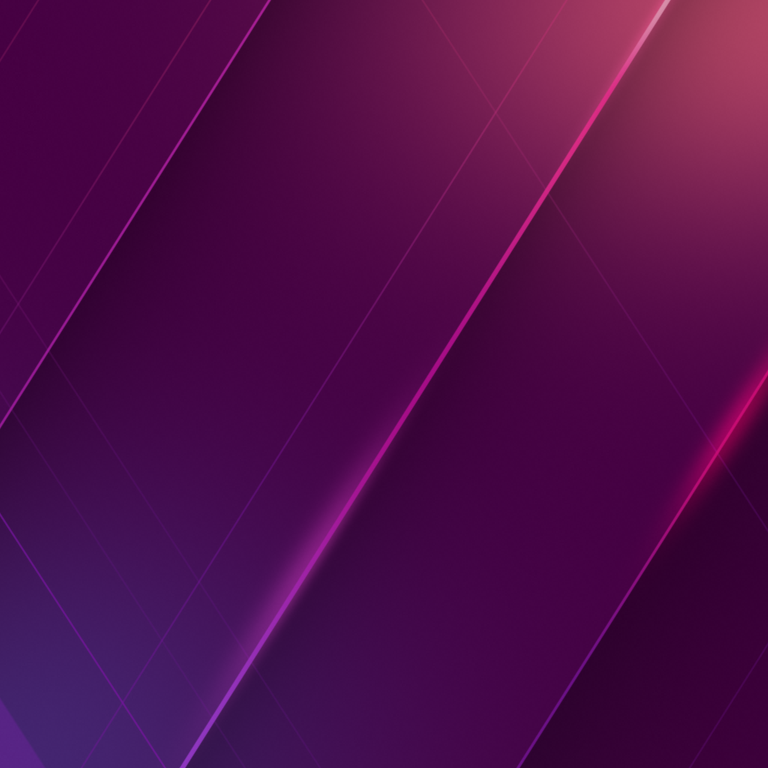
A Shadertoy shader for this background:

```glsl
// Dark plum panels cut by glowing diagonal lines, warm at upper right and violet at lower left.
#define RISE_SLOPE 0.632
#define FALL_SLOPE 0.651
#define PLUM vec3(0.27, 0.0, 0.26)
#define WARM_LIGHT vec3(0.46, 0.28, 0.15)
#define VIOLET_LIGHT vec3(0.0, 0.15, 0.19)
#define LEFT_EDGE -0.281
#define MAIN_EDGE 0.2375
#define RIGHT_EDGE 0.6745
#define THIN_WIDTH 0.0010
#define MAIN_WIDTH 0.0031
#define GRAIN 0.006

// Offset along x and opacity of each faint line
const vec2 RISING[4] = vec2[4](vec2(-0.582, 0.22), vec2(-0.358, 0.28),
                               vec2(0.106, 0.42), vec2(0.898, 0.24));
const vec2 FALLING[4] = vec2[4](vec2(0.215, 0.75), vec2(0.319, 0.18),
                                vec2(0.417, 0.18), vec2(1.201, 0.22));

float hash(vec2 p) {
    return fract(sin(dot(p, vec2(12.9898, 78.233))) * 43758.5453);
}

// Anti-aliased coverage of a line with the given half width
float stroke(float dist, float halfWidth) {
    float pixel = 1.0 / iResolution.y;
    return 1.0 - smoothstep(max(halfWidth - pixel, 0.0), halfWidth + pixel, abs(dist));
}

float bell(float x, float width) {
    return exp(-x * x / (width * width));
}

// Darkening cast to the right of a panel edge
float shadow(float dist, float depth, float reach) {
    float pixel = 1.0 / iResolution.y;
    return 1.0 - depth * smoothstep(-pixel, pixel, dist) * exp(-max(dist, 0.0) / reach);
}

// Corner lights over the plum base
vec3 backdrop(vec2 uv) {
    vec2 toWarm = (uv - 1.0) * vec2(0.65, 1.0);
    vec2 toViolet = uv * vec2(0.8, 1.0);
    return PLUM + WARM_LIGHT * exp(-11.0 * dot(toWarm, toWarm))
                + VIOLET_LIGHT * exp(-7.0 * dot(toViolet, toViolet));
}

void mainImage(out vec4 fragColor, in vec2 fragCoord) {
    vec2 uv = fragCoord / iResolution.xy;
    float rise = uv.x - RISE_SLOPE * uv.y;
    float fall = uv.x + FALL_SLOPE * uv.y;
    float riseScale = inversesqrt(1.0 + RISE_SLOPE * RISE_SLOPE);
    float fallScale = inversesqrt(1.0 + FALL_SLOPE * FALL_SLOPE);

    // Signed distances to the panel edges
    float dLeft = (rise - LEFT_EDGE) * riseScale;
    float dMain = (rise - MAIN_EDGE) * riseScale;
    float dRight = (rise - RIGHT_EDGE) * riseScale;

    // Shaded panels
    vec3 color = backdrop(uv);
    color *= shadow(dLeft, 0.30, 0.10);
    color *= shadow(dMain, 0.28, 0.08);
    color *= shadow(dRight, 0.34, 0.25);

    // Violet wedge in the lower left corner
    float wedge = 1.0 - smoothstep(-0.002, 0.002, (fall - 0.059) * fallScale);
    color = mix(color, vec3(0.37, 0.14, 0.55), 0.75 * wedge);

    // Faint crossing lines
    vec3 faintColor = mix(vec3(0.46, 0.08, 0.62), vec3(0.76, 0.19, 0.45),
                          smoothstep(0.3, 1.0, uv.y));
    for (int i = 0; i < 4; i++) {
        float up = stroke((rise - RISING[i].x) * riseScale, THIN_WIDTH);
        float down = stroke((fall - FALLING[i].x) * fallScale, THIN_WIDTH);
        color = mix(color, faintColor, up * RISING[i].y);
        color = mix(color, faintColor, down * FALLING[i].y);
    }

    // Soft halos, strongest part way along each edge
    float mainSide = dMain < 0.0 ? 0.025 : 0.011;
    color += vec3(0.25, 0.08, 0.20) * bell(dMain, mainSide) * bell(uv.y - 0.27, 0.17);
    color += vec3(0.12, 0.04, 0.08) * bell(dMain, 0.010) * smoothstep(0.7, 1.0, uv.y);
    color += vec3(0.34, 0.0, 0.11) * bell(dRight, 0.019) * bell(uv.y - 0.45, 0.11);

    // Left edge line
    vec3 leftColor = mix(vec3(0.56, 0.09, 0.62), vec3(0.70, 0.13, 0.62), uv.y);
    color = mix(color, leftColor, 0.9 * stroke(dLeft, 0.0016));

    // Main line, violet through magenta to pale pink
    vec3 mainColor = mix(vec3(0.58, 0.22, 0.78), vec3(0.68, 0.05, 0.55),
                         smoothstep(0.0, 0.5, uv.y));
    mainColor = mix(mainColor, vec3(0.88, 0.17, 0.53), smoothstep(0.5, 0.85, uv.y));
    mainColor = mix(mainColor, vec3(0.85, 0.58, 0.68), smoothstep(0.87, 1.0, uv.y));
    color = mix(color, mainColor, 0.92 * stroke(dMain, MAIN_WIDTH));

    // Right edge line
    vec3 rightColor = mix(vec3(0.44, 0.07, 0.56), vec3(0.80, 0.05, 0.46),
                          smoothstep(0.1, 0.45, uv.y));
    color = mix(color, rightColor, 0.9 * stroke(dRight, 0.0018));

    // Fine grain against banding
    color += GRAIN * (hash(floor(uv * 512.0)) - 0.5);
    fragColor = vec4(clamp(color, 0.0, 1.0), 1.0);
}
```
